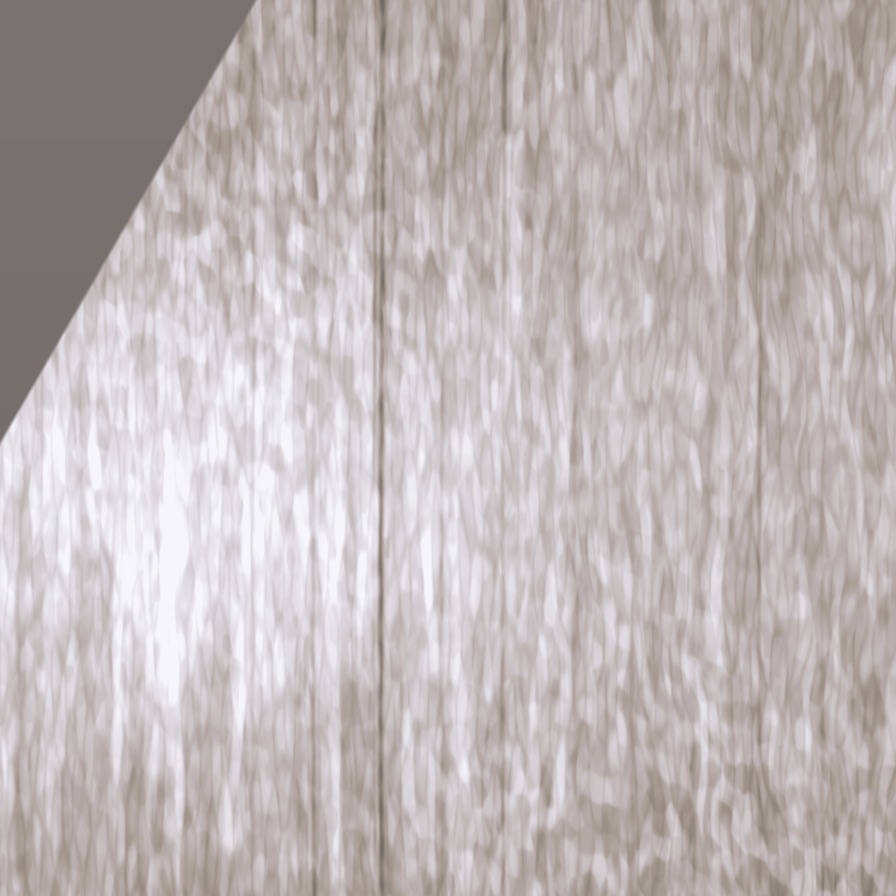
Reproduce this texture procedurally as a Shadertoy shader.

```glsl
// Pale brushed wood with vertical grain, a soft white sheen and a grey corner.

const vec3 CORNER_GREY = vec3(0.47, 0.44, 0.43);
const vec3 WOOD_RAMP[5] = vec3[5](
    vec3(0.45, 0.42, 0.40), vec3(0.64, 0.59, 0.56), vec3(0.71, 0.67, 0.66),
    vec3(0.85, 0.83, 0.85), vec3(0.96, 0.96, 0.98));
const float RAMP_TONES[5] = float[5](0.42, 0.60, 0.68, 0.835, 0.96);

const vec2 STRAND_FREQ = vec2(62.0, 2.2);   // long streaks
const vec2 FIBRE_FREQ = vec2(82.0, 13.0);   // main grain
const vec2 FINE_FREQ = vec2(135.0, 42.0);   // fine scratches
const vec2 PIT_FREQ = vec2(72.0, 42.0);     // short flecks

const float BASE_TONE = 0.655;
const float GLOW = 0.10;
const float SHEEN = 0.19;
const vec2 GLOW_CENTRE = vec2(0.48, 0.43);
const vec2 GLOW_SIZE = vec2(0.70, 0.42);
const vec2 SHEEN_CENTRE = vec2(0.18, 0.43);
const vec2 SHEEN_SIZE = vec2(0.36, 0.27);

const float GROOVE_START = 0.137;
const float GROOVE_STEP = 0.0715;
const float GROOVE_WIDTH = 0.0028;
const float MAIN_GROOVE_X = 0.426;

const vec2 EDGE_FOOT = vec2(0.0, 0.505);
const vec2 EDGE_TOP = vec2(0.286, 1.0);
const float EDGE_BLUR = 0.0025;

float hash(vec2 p) {
    vec3 q = fract(p.xyx * vec3(0.1031, 0.1030, 0.0973));
    q += dot(q, q.yzx + 33.33);
    return fract((q.x + q.y) * q.z);
}

// Cellular noise: x rises away from cell borders, y is a blended cell tone.
vec2 cells(vec2 p) {
    vec2 home = floor(p);
    float nearest = 8.0, second = 8.0, toneSum = 0.0, weightSum = 0.0;
    for (int j = -1; j <= 1; j++)
    for (int i = -1; i <= 1; i++) {
        vec2 cell = home + vec2(i, j);
        vec2 jitter = vec2(hash(cell + 17.0), hash(cell + 59.0));
        float d = length(cell + jitter - p);
        float weight = exp(-8.0 * d * d);
        toneSum += weight * hash(cell + 91.0);
        weightSum += weight;
        second = min(second, max(nearest, d));
        nearest = min(nearest, d);
    }
    return vec2(smoothstep(0.0, 0.45, second - nearest), toneSum / weightSum);
}

float bump(vec2 p, vec2 centre, vec2 size) {
    vec2 q = (p - centre) / size;
    return exp(-dot(q, q));
}

// Layered sines bend the grain, more so towards the right.
float grainBend(vec2 p) {
    float sway = sin(p.y * 9.0 + p.x * 14.0) + 0.5 * sin(p.y * 23.0 - p.x * 31.0)
               + 0.3 * sin(p.y * 47.0 + p.x * 60.0);
    return sway * mix(0.0012, 0.0050, smoothstep(0.3, 0.9, p.x));
}

// Long dark grooves of uneven depth.
float grooves(vec2 p) {
    float x = p.x + 0.0012 * sin(p.y * 5.0) + 0.0004 * sin(p.y * 70.0);
    float dark = 0.0;
    for (int i = 0; i < 12; i++) {
        float n = float(i);
        float centre = GROOVE_START + GROOVE_STEP * n + 0.012 * (hash(vec2(n, 4.0)) - 0.5);
        float depth = mix(0.05, 0.17, hash(vec2(n, 8.0))) * (0.7 + 0.3 * sin(p.y * 6.0 + n * 2.4));
        float d = (x - centre) / GROOVE_WIDTH;
        dark += depth * exp(-d * d);
    }
    float d = (x - MAIN_GROOVE_X) / (GROOVE_WIDTH * 1.25);
    float depth = 0.25 + 0.07 * sin(p.y * 8.0 + 4.5) + 0.04 * sin(p.y * 140.0);
    return dark + depth * exp(-d * d);
}

vec3 woodColour(float tone) {
    vec3 colour = WOOD_RAMP[0];
    for (int i = 1; i < 5; i++) {
        float t = (tone - RAMP_TONES[i - 1]) / (RAMP_TONES[i] - RAMP_TONES[i - 1]);
        colour = mix(colour, WOOD_RAMP[i], clamp(t, 0.0, 1.0));
    }
    return colour;
}

void mainImage(out vec4 fragColor, in vec2 fragCoord) {
    vec2 uv = fragCoord / iResolution.xy;
    vec2 p = uv + vec2(grainBend(uv), 0.0);

    // Grain layers
    vec2 strand = cells(p * STRAND_FREQ);
    vec2 fibre = cells(p * FIBRE_FREQ + 20.0);
    vec2 fine = cells(p * FINE_FREQ + 40.0);
    vec2 pit = cells((p + vec2(0.2 * p.y, 0.0)) * PIT_FREQ + 60.0);
    float rough = bump(uv, vec2(0.80, 0.05), vec2(0.35, 0.22))
                + bump(uv, vec2(0.28, 0.75), vec2(0.20, 0.22));
    float grain = 0.11 * (strand.y - 0.5) + 0.12 * (fibre.y - 0.5)
                + 0.06 * (fibre.x - 0.6) + 0.09 * (fine.y - 0.5)
                + (0.05 + 0.13 * rough) * (pit.y - 0.5);

    // Light, with the sheen broken up along the strands
    vec2 lit = uv + vec2(0.0, 0.14 * (strand.y - 0.5));
    float tone = BASE_TONE + GLOW * bump(uv, GLOW_CENTRE, GLOW_SIZE)
               + SHEEN * bump(lit, SHEEN_CENTRE, SHEEN_SIZE);
    vec3 colour = woodColour(tone + grain - grooves(uv));

    // Plain corner
    vec2 along = normalize(EDGE_TOP - EDGE_FOOT);
    float side = dot(uv - EDGE_FOOT, vec2(-along.y, along.x));
    vec3 corner = CORNER_GREY * (1.0 + 0.06 * (uv.y - 0.8));
    colour = mix(colour, corner, smoothstep(-EDGE_BLUR, EDGE_BLUR, side));

    fragColor = vec4(colour, 1.0);
}
```
